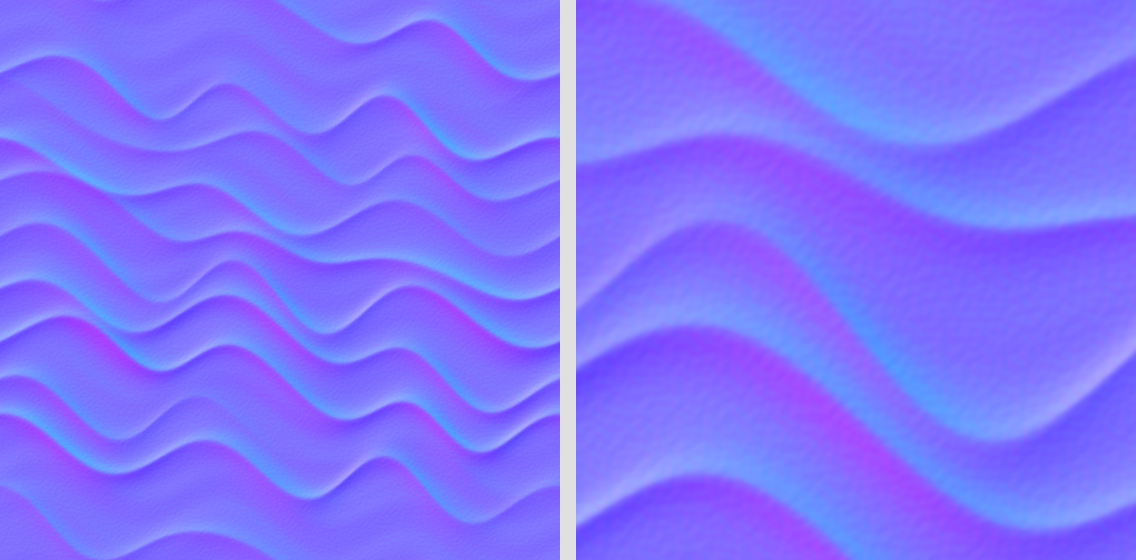
Left, the full canvas; right, a detail of the centre.
A Shadertoy shader for this texture map:

```glsl
#define TURNS 6.0           // times each strand crosses the tile going down
#define WAVES 3.0           // bends of each ridge across the tile
#define TOP 0.89            // left end of the uppermost ridge
#define BEND 0.035          // mean height of the bends
#define PHASE_JITTER 2.8
#define ROW_WANDER 0.055
#define RIDGE_HEIGHT 0.0037
#define WISP_HEIGHT 0.0013
#define GRAIN_HEIGHT 0.00009
#define GRAIN_CELLS 170.0
#define TILT vec2(0.0, -0.058)

const float TAU = 6.2831853;

float hash(vec2 p) {
    vec3 q = fract(p.xyx * 0.1031);
    q += dot(q, q.yzx + 33.33);
    return fract((q.x + q.y) * q.z);
}

float cornerSlope(vec2 cell, vec2 offset, vec2 period) {
    float angle = TAU * hash(mod(cell, period));
    return dot(vec2(cos(angle), sin(angle)), offset);
}

// Gradient noise that wraps after a whole number of cells
float noise(vec2 p, vec2 period) {
    vec2 i = floor(p), f = p - i;
    vec2 s = f * f * f * (f * (f * 6.0 - 15.0) + 10.0);
    vec2 e = vec2(1.0, 0.0);
    float low = mix(cornerSlope(i, f, period), cornerSlope(i + e, f - e, period), s.x);
    float high = mix(cornerSlope(i + e.yx, f - e.yx, period),
                     cornerSlope(i + 1.0, f - 1.0, period), s.x);
    return mix(low, high, s.y);
}

// Variation along a strand, u counting turns around the tile
float along(float u, float cells, float seed) {
    return noise(vec2(u * cells, seed + 0.5), vec2(cells * TURNS, 64.0));
}

float bendPhase(float x) {
    return TAU * WAVES * (x - 0.075);
}

// One ridge: short bright face above, longer face below, soft on descents
float ridge(float y, float u, float strand) {
    float seed = 5.0 * strand;
    float phase = bendPhase(u) + PHASE_JITTER * along(u, 2.0, seed + 3.0);
    float bend = BEND * (1.0 + 1.1 * along(u, 2.0, seed + 11.0));
    float crest = TOP - (u + 0.5 * strand) / TURNS + bend * cos(phase)
                + ROW_WANDER * along(u, 2.0, seed + 23.0);
    float descent = 0.5 + 0.5 * sin(phase);

    float d = y - crest;
    float soft = mix(0.0045, 0.008, descent);
    float width = (d > 0.0 ? 0.012 : 0.018) * mix(0.9, 1.5, descent);
    float strength = mix(0.8, 1.15, descent) * (1.0 + 0.9 * along(u, 3.0, seed + 37.0));

    // The second strand fades out over part of its length
    float presence = smoothstep(-0.5, 0.4, cos(TAU * (u - 1.7) / TURNS));
    strength *= mix(1.0, presence, strand);
    return RIDGE_HEIGHT * strength * exp((soft - sqrt(d * d + soft * soft)) / width);
}

float surface(vec2 p) {
    float h = 0.0;

    // Each turn of a strand starts where the turn above it ends
    for (float turn = -2.0; turn < TURNS + 2.0; turn++)
        for (float strand = 0.0; strand < 2.0; strand++)
            h += ridge(p.y, p.x + turn, strand);

    // Faint wisps that follow the bends
    float flow = p.y + p.x / TURNS - BEND * cos(bendPhase(p.x));
    h += WISP_HEIGHT * noise(vec2(p.x * 3.0, flow * 3.0 * TURNS), vec2(3.0, 3.0 * TURNS));

    // Fine grain
    return h + GRAIN_HEIGHT * noise(p * GRAIN_CELLS, vec2(GRAIN_CELLS));
}

void mainImage(out vec4 fragColor, in vec2 fragCoord) {
    vec2 p = fragCoord / iResolution.y;
    vec2 e = vec2(0.001, 0.0);
    vec2 slope = vec2(surface(p + e) - surface(p - e),
                      surface(p + e.yx) - surface(p - e.yx)) / (2.0 * e.x);

    // Red leans left, green leans up, blue stays saturated
    vec2 lean = vec2(slope.x, -slope.y) + TILT;
    fragColor = vec4(clamp(0.5 + lean, 0.0, 1.0), 1.0, 1.0);
}
```
